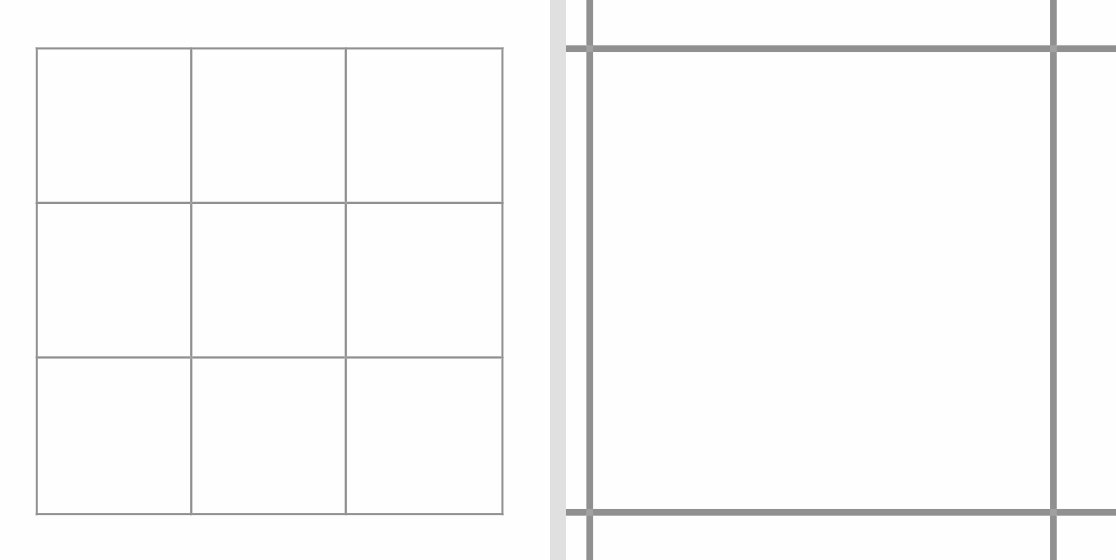
Left: the whole. Right: its middle third, enlarged.
Give the GLSL for this pattern, as a Shadertoy shader.

```glsl
// Draws a three by three grid of empty square cells in thin grey lines on white.

// Lengths are fractions of the canvas height, measured from the top left.
const vec2 GRID_START = vec2(0.0655, 0.0863);  // centre of the first lines
const float CELL_COUNT = 3.0;
const float CELL_PITCH = 0.2760;
const float LAST_CELL_EXTRA = 0.0039;          // the last row and column are wider
const float LINE_WIDTH = 0.0040;
const float CROSSING_FADE = 0.15;              // lightening where inner lines meet
const vec3 PAPER_COLOR = vec3(0.996);
const vec3 LINE_COLOR = vec3(0.565);

// Share of a pixel that lies inside a shape, from its signed distance.
float coverage(float signedDistance, float pixel) {
    return clamp(0.5 - signedDistance / pixel, 0.0, 1.0);
}

// Index of the nearest grid line on each axis.
vec2 nearestLine(vec2 p) {
    return clamp(floor(p / CELL_PITCH + 0.5), 0.0, CELL_COUNT);
}

// Position of a grid line; the final one is pushed out a little.
vec2 linePosition(vec2 index) {
    return index * CELL_PITCH + LAST_CELL_EXTRA * step(CELL_COUNT - 0.5, index);
}

void mainImage(out vec4 fragColor, in vec2 fragCoord) {
    float pixel = 1.0 / iResolution.y;
    vec2 p = vec2(fragCoord.x, iResolution.y - fragCoord.y) * pixel - GRID_START;

    // Distance to the nearest vertical (x) and horizontal (y) line
    vec2 index = nearestLine(p);
    vec2 lineDistance = abs(p - linePosition(index)) - 0.5 * LINE_WIDTH;
    float vertical = coverage(lineDistance.x, pixel);
    float horizontal = coverage(lineDistance.y, pixel);

    // Lines stop at the outer frame
    vec2 halfSpan = 0.5 * linePosition(vec2(CELL_COUNT));
    vec2 frameDistance = abs(p - halfSpan) - halfSpan - 0.5 * LINE_WIDTH;
    float frame = coverage(max(frameDistance.x, frameDistance.y), pixel);

    // Inner crossings are slightly paler
    vec2 inner = step(0.5, index) * step(index, vec2(CELL_COUNT - 0.5));
    float crossing = vertical * horizontal * inner.x * inner.y;

    float ink = max(vertical, horizontal) * frame * (1.0 - CROSSING_FADE * crossing);
    fragColor = vec4(mix(PAPER_COLOR, LINE_COLOR, ink), 1.0);
}
```
